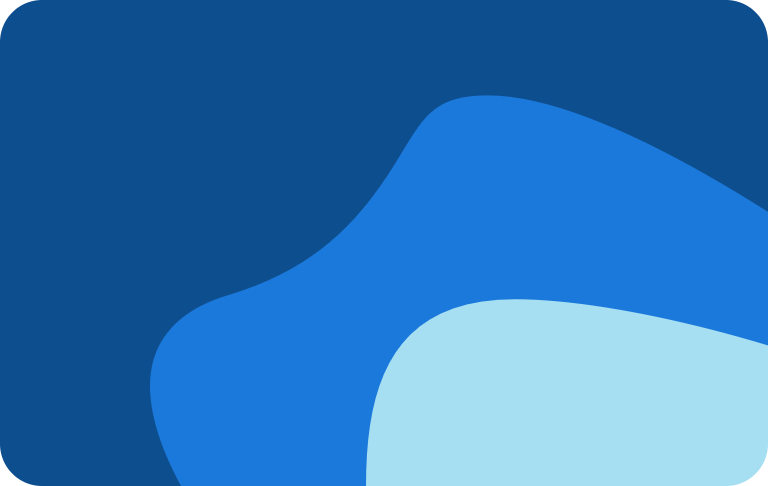
Reproduce this background procedurally as a Shadertoy shader.

```glsl
// Draws a rounded navy card with two smooth nested waves, blue and pale cyan.

// Folds one straight edge into field: x = distance, y = inside/outside sign.
void addEdge(vec2 p, vec2 a, vec2 b, inout vec2 field) {
    vec2 ab = b - a, ap = p - a;
    float along = clamp(dot(ap, ab) / dot(ab, ab), 0.0, 1.0);
    field.x = min(field.x, length(ap - ab * along));
    if ((a.y > p.y) != (b.y > p.y) && ap.x < ab.x * ap.y / ab.y) field.y = -field.y;
}

// Folds a cubic Bezier curve into field as a chain of short edges.
void addCurve(vec2 p, vec2 a, vec2 b, vec2 c, vec2 d, inout vec2 field) {
    const int STEPS = 20;
    vec2 previous = a;
    for (int i = 1; i <= STEPS; i++) {
        float t = float(i) / float(STEPS), s = 1.0 - t;
        vec2 next = s * s * s * a + 3.0 * s * t * (s * b + t * c) + t * t * t * d;
        addEdge(p, previous, next, field);
        previous = next;
    }
}

// Closes a wave outside the canvas, from its right end back to its foot.
void closeBelow(vec2 p, vec2 rightEnd, vec2 outerRight, vec2 outerFoot, vec2 foot, inout vec2 field) {
    vec2 corner = vec2(outerRight.x, outerFoot.y);
    addEdge(p, rightEnd, outerRight, field);
    addEdge(p, outerRight, corner, field);
    addEdge(p, corner, outerFoot, field);
    addEdge(p, outerFoot, foot, field);
}

float blueWave(vec2 p) {
    vec2 field = vec2(100.0, 1.0);
    vec2 foot = vec2(1.81, 0.0), left = vec2(1.50, 1.00), shoulder = vec2(2.28, 1.90);
    vec2 rise = vec2(4.03, 3.34), crest = vec2(4.88, 3.89), rightEnd = vec2(7.68, 2.73);
    addCurve(p, foot, vec2(1.62, 0.35), vec2(1.50, 0.69), left, field);
    addCurve(p, left, vec2(1.50, 1.46), vec2(1.80, 1.76), shoulder, field);
    addCurve(p, shoulder, vec2(3.25, 2.19), vec2(3.67, 2.74), rise, field);
    addCurve(p, rise, vec2(4.25, 3.70), vec2(4.37, 3.89), crest, field);
    addCurve(p, crest, vec2(5.60, 3.89), vec2(6.65, 3.38), rightEnd, field);
    closeBelow(p, rightEnd, vec2(9.0, 1.90), vec2(2.35, -1.0), foot, field);
    return field.x * field.y;
}

float cyanWave(vec2 p) {
    vec2 field = vec2(100.0, 1.0);
    vec2 foot = vec2(3.66, 0.0), crest = vec2(5.15, 1.86), rightEnd = vec2(7.68, 1.40);
    addCurve(p, foot, vec2(3.66, 1.06), vec2(3.95, 1.86), crest, field);
    addCurve(p, crest, vec2(5.80, 1.86), vec2(6.75, 1.68), rightEnd, field);
    closeBelow(p, rightEnd, vec2(9.0, 1.0), vec2(3.66, -1.0), foot, field);
    return field.x * field.y;
}

float roundedBox(vec2 p, vec2 halfSize, float radius) {
    vec2 q = abs(p) - halfSize + radius;
    return length(max(q, 0.0)) + min(max(q.x, q.y), 0.0) - radius;
}

void mainImage(out vec4 fragColor, in vec2 fragCoord) {
    // The canvas spans 7.68 by 4.84 units.
    vec2 canvas = vec2(7.68, 4.84);
    vec2 p = fragCoord / iResolution.xy * canvas;
    float pixel = canvas.y / iResolution.y;

    // Waves, back to front
    vec3 color = vec3(0.051, 0.306, 0.561);
    color = mix(color, vec3(0.106, 0.475, 0.863), clamp(0.5 - blueWave(p) / pixel, 0.0, 1.0));
    color = mix(color, vec3(0.651, 0.875, 0.949), clamp(0.5 - cyanWave(p) / pixel, 0.0, 1.0));

    // White outside the rounded corners
    float card = roundedBox(p - 0.5 * canvas, 0.5 * canvas, 0.42);
    color = mix(color, vec3(1.0), clamp(0.5 + card / pixel, 0.0, 1.0));
    fragColor = vec4(color, 1.0);
}
```
